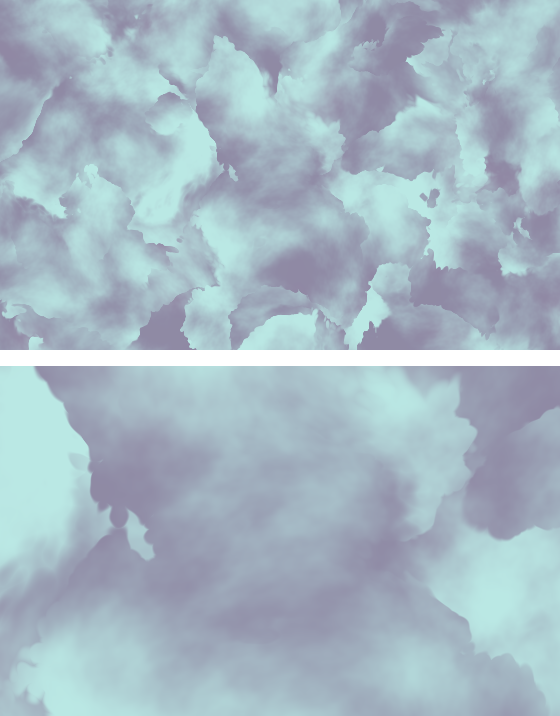
Top, the full canvas; bottom, a detail of the centre.
This texture is drawn by a WebGL 1 fragment shader. Its source:

```glsl
precision highp float;
// Soft overlapping clouds in mint and mauve. Each sheet is fractal gradient
// noise, cut by a billowing outline that is crisp in places and hazy in others;
// sheets are stacked and their brightness is mapped to a two-colour ramp.

uniform vec2 u_resolution;

const float TAU = 6.2831853;
const int SHEETS = 3;
const vec3 MAUVE = vec3(0.56, 0.54, 0.645);
const vec3 MINT = vec3(0.73, 0.91, 0.895);
const mat2 OCTAVE_TURN = mat2(0.8, 0.6, -0.6, 0.8);

float hash(vec2 cell) {
  return fract(sin(dot(cell, vec2(127.1, 311.7))) * 43758.5453);
}

// Contribution of one lattice corner: a random slope through that corner
float cornerSlope(vec2 cell, vec2 offset) {
  float angle = TAU * hash(cell);
  return dot(vec2(cos(angle), sin(angle)), offset);
}

float gradientNoise(vec2 p) {
  vec2 cell = floor(p);
  vec2 f = p - cell;
  vec2 blend = f * f * f * (f * (f * 6.0 - 15.0) + 10.0);
  vec2 right = vec2(1.0, 0.0);
  vec2 up = vec2(0.0, 1.0);
  float low = mix(cornerSlope(cell, f),
                  cornerSlope(cell + right, f - right), blend.x);
  float high = mix(cornerSlope(cell + up, f - up),
                   cornerSlope(cell + 1.0, f - 1.0), blend.x);
  return mix(low, high, blend.y);
}

// Wispy detail for the cloud interiors
float fbm(vec2 p, float gain) {
  float sum = 0.0;
  float amplitude = 1.0;
  for (int i = 0; i < 6; i++) {
    sum += amplitude * gradientNoise(p);
    p = OCTAVE_TURN * p * 2.03 + 17.3;
    amplitude *= gain;
  }
  return sum;
}

// Folded noise: round puffs separated by creases
float billow(vec2 p) {
  float sum = 0.0;
  float amplitude = 1.0;
  for (int i = 0; i < 3; i++) {
    sum += amplitude * abs(gradientNoise(p));
    p = OCTAVE_TURN * p * 2.1 + 9.7;
    amplitude *= 0.5;
  }
  return sum;
}

float sheetBrightness(vec2 p, vec2 seed) {
  return 0.5 + 1.35 * fbm(p * 3.3 + seed, 0.5);
}

// Opacity of a sheet: strongest at its outline, thinner deep inside
float sheetOpacity(vec2 p, vec2 seed) {
  float body = gradientNoise(p * 2.7 + seed)
             + 0.45 * gradientNoise(p * 5.9 + seed.yx);
  float depth = body + 0.22 * billow(p * 11.0 + seed) - 0.1;
  float haze = smoothstep(-0.05, 0.35, gradientNoise(p * 3.1 - seed));
  float outline = smoothstep(0.0, mix(0.02, 0.3, haze), depth);
  return outline * mix(1.0, 0.45, smoothstep(0.1, 0.6, depth));
}

void main() {
  vec2 p = gl_FragCoord.xy / u_resolution.y;
  vec2 drift = vec2(gradientNoise(p * 4.0 + 31.0),
                    gradientNoise(p * 4.0 + 57.0));
  vec2 warped = p + 0.06 * drift;

  // Stack the sheets over a continuous background
  float brightness = sheetBrightness(warped, vec2(3.7, 8.2));
  for (int i = 0; i < SHEETS; i++) {
    vec2 seed = vec2(23.4, 41.9) * (float(i) + 1.0);
    float shade = sheetBrightness(warped, seed + 5.3);
    brightness = mix(brightness, shade, sheetOpacity(warped, seed));
  }

  float tone = smoothstep(-0.15, 1.15, brightness);
  vec3 color = mix(MAUVE, MINT, tone);

  // Faint plum tint drifting through the shadows
  float plum = smoothstep(0.0, 0.5, gradientNoise(p * 5.0 + 83.0));
  color += vec3(0.01, -0.02, -0.01) * plum * (1.0 - tone);
  gl_FragColor = vec4(color, 1.0);
}
```
